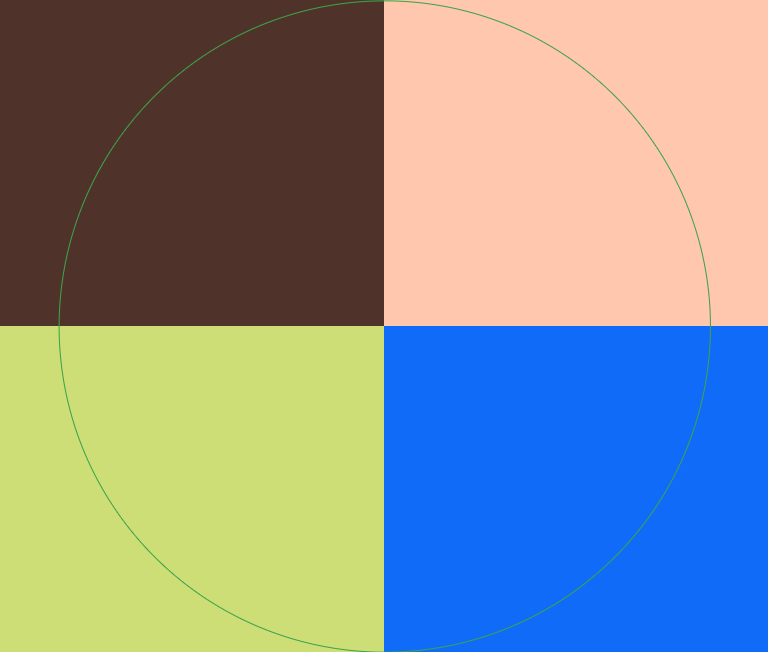
This background is drawn by a WebGL 2 fragment shader. Its source:

```glsl
#version 300 es
precision highp float;
// Four flat colour quadrants meeting at the canvas centre, with a hairline
// green circle spanning the full height. Edges and the ring are smoothed by
// their exact coverage of a one-pixel box.

uniform vec2 u_resolution;
out vec4 fragColor;

// Share of a pixel that lies on the positive side of an edge.
float coverage(float signedDistance, float pixel) {
    return clamp(signedDistance / pixel + 0.5, 0.0, 1.0);
}

// Coverage of a thin circular line, also correct below one pixel of width.
float ring(vec2 p, float radius, float width, float pixel) {
    float d = length(p) - radius;
    return coverage(d + 0.5 * width, pixel) - coverage(d - 0.5 * width, pixel);
}

void main() {
    // Centred coordinates, with the canvas height as the unit.
    float pixel = 1.0 / u_resolution.y;
    vec2 p = (gl_FragCoord.xy - 0.5 * u_resolution) * pixel;

    vec3 brown = vec3(0.310, 0.196, 0.161);
    vec3 peach = vec3(1.000, 0.780, 0.682);
    vec3 lime = vec3(0.804, 0.871, 0.467);
    vec3 blue = vec3(0.067, 0.420, 0.975);
    vec3 green = vec3(0.235, 0.640, 0.290);

    // Quadrants
    float right = coverage(p.x, pixel);
    float top = coverage(p.y, pixel);
    vec3 color = mix(mix(lime, blue, right), mix(brown, peach, right), top);

    // Hairline circle, a touch right of and below the centre
    float line = ring(p - vec2(0.0012, -0.0008), 0.4995, 0.0016, pixel);
    color = mix(color, green, line);

    fragColor = vec4(color, 1.0);
}
```
